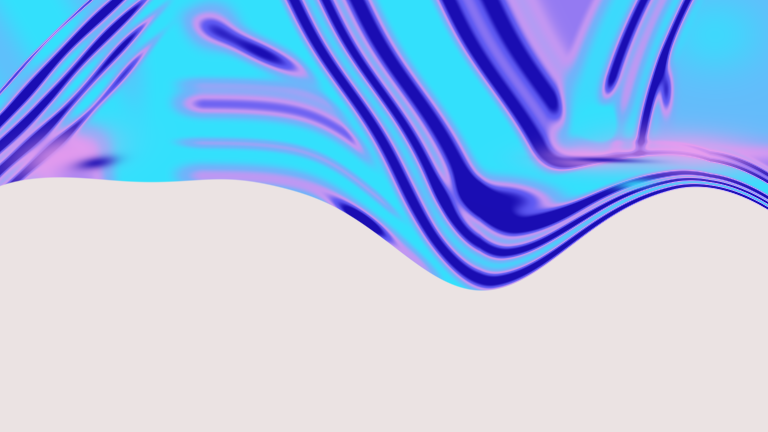
Write a Shadertoy shader that draws this background.

```glsl
// Iridescent draped silk with flowing folds above a pale, wavy empty field.
#define CANVAS vec2(768.0, 432.0)
#define PAPER  vec3(0.92, 0.89, 0.89)
#define NAVY   vec3(0.10, 0.05, 0.70)
#define VIOLET vec3(0.37, 0.35, 0.95)
#define LILAC  vec3(0.76, 0.59, 0.95)
#define SKY    vec3(0.44, 0.70, 0.98)
#define CYAN   vec3(0.20, 0.88, 0.99)
#define PINK   vec3(0.93, 0.62, 0.93)
#define FOLD_SLOPE 0.6
#define FOLD_ROUNDING 28.0

float bump(float v, float center, float width) {
    float d = (v - center) / width;
    return exp(-d * d);
}

// Soft elliptical spot, tilted by a shear of y along x.
float spot(vec2 p, vec2 center, vec2 size, float shear) {
    vec2 d = p - center;
    d.y -= shear * d.x;
    d /= size;
    return exp(-dot(d, d));
}

float smoothMin(float a, float b, float k) {
    float h = max(k - abs(a - b), 0.0) / k;
    return min(a, b) - h * h * k * 0.25;
}

// Depth of the lower hem, measured down from the top.
float hem(float x) {
    float ripple = 2.5 * cos((x - 150.0) * 0.033) * smoothstep(330.0, 200.0, x);
    float tail = max(x - 672.0, 0.0) / 96.0;
    return 179.5 + ripple + 111.0 * bump(x, 482.0, 124.5)
         + 6.0 * exp(-x / 20.0) + 30.0 * tail * tail;
}

// Thin-film colour ramp: shadow, violet, lilac fringe, sky, cyan.
vec3 film(float tone) {
    vec3 c = mix(NAVY, VIOLET, smoothstep(0.05, 0.30, tone));
    c = mix(c, LILAC, smoothstep(0.28, 0.47, tone));
    c = mix(c, SKY, smoothstep(0.47, 0.66, tone));
    return mix(c, CYAN, smoothstep(0.64, 0.92, tone));
}

// Diagonal pleats at the left.
float pleatTone(vec2 p) {
    float d = p.x + p.y + 3.0 * sin(p.y * 0.04);
    float tone = 0.84 + 0.1 * sin(p.x * 0.05 - p.y * 0.03);
    tone -= 0.55 * bump(d, 91.0, 2.5);
    for (int i = 0; i < 4; i++) {
        float n = float(i);
        tone -= (1.0 - 0.13 * n) * bump(d, 118.0 + 27.0 * n, 8.0 - 0.6 * n);
    }
    return tone - 0.35 * smoothstep(105.0, 150.0, p.y) * smoothstep(130.0, 90.0, p.x);
}

// Arched bands that follow the hem over the left hill.
float hillTone(vec2 p, float height) {
    float v = height + 3.0 * sin(p.x * 0.035);
    float bands = 0.45 * bump(v, 6.0, 13.0) + 0.38 * bump(v, 39.0, 6.0)
                + 0.62 * bump(v, 78.0, 13.0) + 0.3 * bump(v, 98.0, 8.0);
    float tone = 0.95 - bands * smoothstep(155.0, 205.0, p.x);
    tone -= 0.9 * spot(p, vec2(262.0, 53.0), vec2(50.0, 13.0), 0.45);
    tone -= 0.45 * spot(p, vec2(212.0, 25.0), vec2(26.0, 24.0), 0.0);
    return tone - 0.75 * spot(p, vec2(362.0, 220.0), vec2(25.0, 9.0), 0.6);
}

// Long folds that fall, turn in the trough and run out to the right.
float foldTone(vec2 p, float f) {
    float tone = mix(0.96, 0.38, smoothstep(118.0, 152.0, f));
    tone -= 1.0 * bump(f, 8.0, 9.0) + 0.95 * bump(f, 35.0, 8.0) + 1.0 * bump(f, 62.0, 13.0);
    tone -= 0.6 * bump(f, 139.0, 9.0) + 0.42 * bump(f, 177.0, 10.0);
    tone += 0.14 * bump(f, 203.0, 14.0);
    return tone - 0.85 * spot(p, vec2(508.0, 199.0), vec2(50.0, 19.0), 0.1);
}

// Upright gathers and the smooth panel at the right.
float gatherTone(vec2 p, float r) {
    float tone = mix(0.85, 0.72, smoothstep(0.0, 20.0, r));
    tone -= 0.35 * bump(r, -25.0, 9.0) + 0.9 * bump(r, 0.0, 6.0);
    tone -= 0.85 * bump(r, -44.0, 8.0) * smoothstep(115.0, 75.0, p.y);
    tone -= 0.6 * spot(p, vec2(666.0, 88.0), vec2(7.0, 26.0), 0.0);
    return tone + 0.12 * spot(p, vec2(715.0, 35.0), vec2(50.0, 40.0), 0.0);
}

void mainImage(out vec4 fragColor, in vec2 fragCoord) {
    vec2 p = fragCoord / iResolution.xy * CANVAS;
    p.y = CANVAS.y - p.y;
    float height = hem(p.x) - p.y;

    // Fold coordinate: across the slope, then above the hem.
    float across = (p.x - 285.0 - FOLD_SLOPE * p.y) * 0.86 + 3.0 * sin(p.y * 0.035);
    float squeeze = min(0.85 * exp(max(p.x - 480.0, 0.0) / 130.0), 5.0);
    float fold = smoothMin(across, max(height, 0.0) * squeeze, FOLD_ROUNDING);
    float gather = p.x - 688.0 + 0.5 * p.y - 0.0012 * p.y * p.y;

    // Join the regions of cloth.
    float tone = mix(pleatTone(p), hillTone(p, height), smoothstep(125.0, 185.0, p.x + 0.1 * p.y));
    tone = mix(tone, foldTone(p, fold), smoothstep(-20.0, -2.0, across));
    float upright = smoothstep(-100.0, -68.0, gather) * smoothstep(165.0, 130.0, p.y);
    tone = mix(tone, gatherTone(p, gather), upright);
    tone += 0.4 * spot(p, vec2(606.0, 128.0), vec2(20.0, 18.0), 0.0);
    vec3 cloth = film(clamp(tone, 0.0, 1.0));

    // Rosy reflections and small accents.
    cloth = mix(cloth, PINK, 0.85 * spot(p, vec2(690.0, 153.0), vec2(75.0, 22.0), 0.05));
    cloth = mix(cloth, PINK, 0.75 * spot(p, vec2(590.0, 158.0), vec2(48.0, 13.0), 0.0));
    cloth = mix(cloth, PINK, 0.85 * spot(p, vec2(62.0, 156.0), vec2(48.0, 23.0), -0.2));
    cloth = mix(cloth, NAVY, 0.85 * spot(p, vec2(96.0, 163.0), vec2(19.0, 6.0), -0.15));
    cloth = mix(cloth, NAVY, 0.8 * spot(p, vec2(604.0, 160.0), vec2(38.0, 2.5), 0.03));
    cloth = mix(cloth, CYAN, 0.8 * spot(p, vec2(635.0, 184.0), vec2(20.0, 5.0), -0.1));

    float pixel = CANVAS.y / iResolution.y;
    fragColor = vec4(mix(PAPER, cloth, smoothstep(-pixel, pixel, height)), 1.0);
}
```
